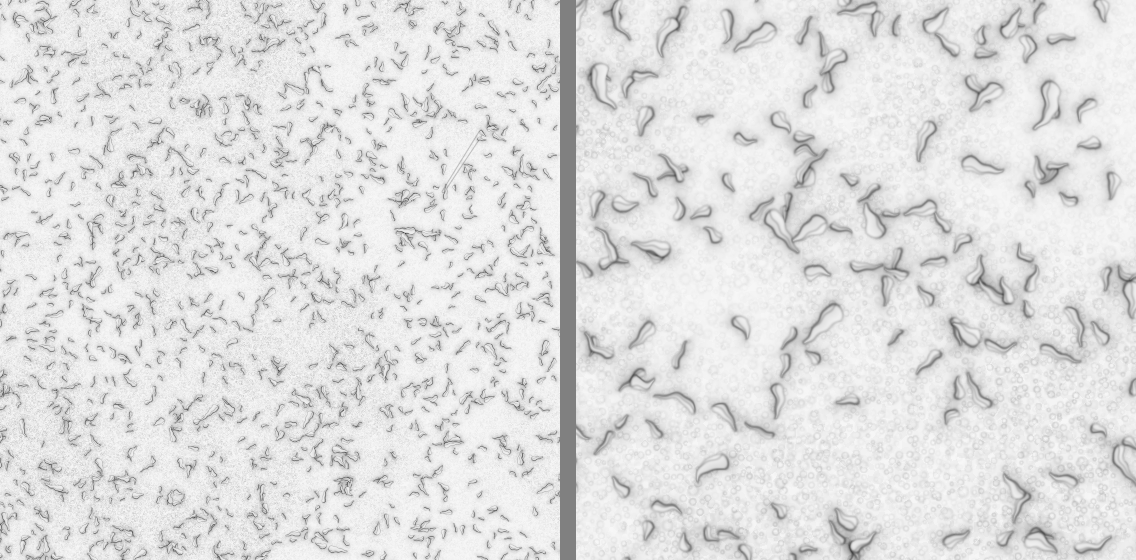
Left, the full canvas; right, a detail of the centre.
Give the GLSL for this texture, as a three.js fragment shader.

```glsl
// Pale plaster-like ground strewn with small curled flakes, in soft grey.
// Layered sines shade the ground, cellular noise gives rings and grain, and
// three grids of bent tapered capsules lay down outlined flakes with soft shade.
varying vec2 vUv;

vec3 hash3(vec2 p) {
  vec3 q = vec3(dot(p, vec2(127.1, 311.7)), dot(p, vec2(269.5, 183.3)), dot(p, vec2(419.2, 371.9)));
  return fract(sin(q) * 43758.5);
}

mat2 rotation(float angle) {
  float c = cos(angle), s = sin(angle);
  return mat2(c, -s, s, c);
}

// Cloudy field of layered, warped sines, roughly -1 to 1
float clouds(vec2 p) {
  float sum = 0.0, amp = 0.45;
  for (int i = 0; i < 7; i++) {
    p = mat2(1.3, 1.1, -1.1, 1.3) * p + 2.3;
    sum += amp * sin(p.x + 1.4 * sin(p.y));
    amp *= 0.8;
  }
  return sum;
}

// Cellular noise: x = distance to the nearest seed, y = random value of that seed
vec2 cellular(vec2 p) {
  vec2 cell = floor(p), nearest = vec2(9.0, 0.0);
  for (int j = -1; j <= 1; j++) {
    for (int i = -1; i <= 1; i++) {
      vec2 id = cell + vec2(float(i), float(j));
      vec3 h = hash3(id);
      float d = length(id + h.xy - p);
      if (d < nearest.x) nearest = vec2(d, h.z);
    }
  }
  return nearest;
}

// Dark rims of round pebbles, one per cellular seed, some of them faint
float pebbleRims(vec2 p) {
  vec2 seed = cellular(p);
  float radius = 0.16 + 0.26 * seed.y;
  float offset = (seed.x - radius) / 0.14;
  return exp(-offset * offset) * (0.25 + 1.1 * fract(seed.y * 17.0));
}

// Capsule along x whose radius grows from tail to head
float taperedCapsule(vec2 p, float halfLength, float tail, float head) {
  float x = clamp(p.x, -halfLength, halfLength);
  return length(vec2(p.x - x, p.y)) - mix(tail, head, 0.5 + 0.5 * x / halfLength);
}

// Lays one flake over the tone: soft shade, lit body with a crease, dark rim
float paintFlake(float tone, vec2 p, float halfLength, float width, vec3 h) {
  float along = p.x / halfLength;
  p.y += halfLength * (h.x - 0.5) * (0.7 * along * along + 0.25 * sin(2.5 * along + 6.0 * h.y))
       * exp(-0.25 * along * along);
  p.y += 0.0005 * sin(p.x * 600.0 + 20.0 * h.z);
  float d = taperedCapsule(p, halfLength, width * 0.15, width);
  float side = smoothstep(-width, width, p.y * sign(h.z - 0.5));

  float outside = max(d, 0.0);
  tone *= 1.0 - (0.05 + 0.15 * side) * exp(-outside / 0.0032);
  float crease = (p.y - width * (h.y - 0.5)) / 0.0009;
  float body = 0.95 - 0.1 * side - 0.13 * exp(-crease * crease);
  tone = mix(tone, body, smoothstep(0.0008, -0.0008, d));
  float rim = d / 0.00095;
  return tone * (1.0 - (0.12 + 0.24 * side) * exp(-rim * rim));
}

// One grid of flakes, denser where the clumps are
float paintFlakes(float tone, vec2 uv, float grid, float size) {
  vec2 cell = floor(uv * grid);
  for (int j = -1; j <= 1; j++) {
    for (int i = -1; i <= 1; i++) {
      vec2 id = cell + vec2(float(i), float(j));
      vec3 place = hash3(id + grid * 1.7);
      vec3 shape = hash3(id + grid * 3.1 + 57.0);
      vec3 bend = hash3(id + grid * 2.3 + 113.0);
      vec2 center = (id + place.xy) / grid;
      float clump = smoothstep(0.55, 0.15, cellular(center * 15.0).x);
      if (place.z < 0.17 + 0.42 * clump) {
        vec2 p = rotation(6.283 * shape.x) * (uv - center);
        float halfLength = size * (0.4 + 0.6 * shape.y * shape.y);
        float width = size * (0.2 + 0.2 * shape.z);
        tone = paintFlake(tone, p, halfLength, width, bend);
      }
    }
  }
  return tone;
}

void main() {
  // Ground: pale, with dusty patches that carry most of the grain
  float dust = smoothstep(-0.9, 1.4, clouds(vUv * 3.0) + 0.4 * (0.5 - vUv.x));
  float tone = 0.963 - 0.018 * dust;
  tone -= (0.022 + 0.035 * dust) * pebbleRims(vUv * 125.0);
  tone -= (0.016 + 0.06 * dust) * pebbleRims(vUv * 210.0 + 31.0);
  tone += (0.015 + 0.035 * dust) * (cellular(vUv * 300.0 + 77.0).y - 0.5);

  // A single long strand at the upper right
  vec2 strand = rotation(1.0) * (vUv - vec2(0.825, 0.71));
  float edge = taperedCapsule(strand, 0.062, 0.002, 0.004) / 0.0012;
  tone *= 1.0 - 0.2 * exp(-edge * edge);

  // Flakes from small to large
  tone = paintFlakes(tone, vUv, 50.0, 0.0085);
  tone = paintFlakes(tone, vUv, 36.0, 0.0115);
  tone = paintFlakes(tone, vUv, 26.0, 0.0155);
  gl_FragColor = vec4(vec3(tone), 1.0);
}
```
